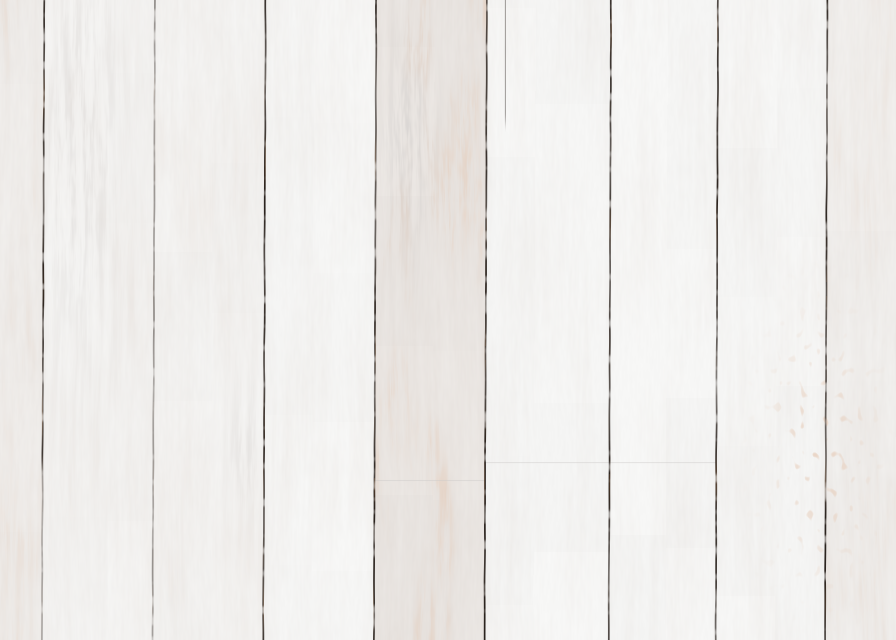
A Shadertoy shader for this texture:

```glsl
const int SEAMS = 8;
const vec3 WHITE = vec3(0.962, 0.962, 0.958);
const vec3 WARM = vec3(0.908, 0.888, 0.872);
const vec3 GREY = vec3(0.80, 0.79, 0.785);
const vec3 ORANGE = vec3(0.90, 0.79, 0.71);
const vec3 GAP = vec3(0.17, 0.14, 0.12);
const vec3 RUST = vec3(0.40, 0.28, 0.18);

float hash(vec2 p) {
    vec3 q = fract(p.xyx * vec3(0.1031, 0.1030, 0.0973));
    q += dot(q, q.yzx + 33.33);
    return fract((q.x + q.y) * q.z);
}

vec2 gradient(vec2 cell) {
    float a = 6.2832 * hash(cell);
    return vec2(cos(a), sin(a));
}

float gradientNoise(vec2 p) {
    vec2 i = floor(p), f = p - i;
    vec2 u = f * f * f * (f * (f * 6.0 - 15.0) + 10.0);
    vec2 e = vec2(1.0, 0.0);
    float low = mix(dot(gradient(i), f), dot(gradient(i + e), f - e), u.x);
    float high = mix(dot(gradient(i + e.yx), f - e.yx),
                     dot(gradient(i + e.xx), f - e.xx), u.x);
    return mix(low, high, u.y);
}

float fbm(vec2 p) {
    float sum = 0.0, amp = 1.0;
    for (int i = 0; i < 4; i++) {
        sum += amp * gradientNoise(p);
        p = p * 2.03 + 17.3;
        amp *= 0.55;
    }
    return sum;
}

// Horizontal position of a seam: even spacing, one wide board, slight lean
float seamX(float i, float y) {
    float shift = i < 4.5 ? -0.001 * i : 0.010 * exp2(5.0 - i);
    float wobble = 0.0007 * gradientNoise(vec2(i * 9.7, y * 22.0));
    return 0.0468 + 0.1245 * i + shift + 0.0037 * y + wobble;
}

// Antialiased coverage of a line of the given half width
float lineCover(float d, float halfWidth, float px) {
    return clamp((halfWidth - abs(d)) / px + 0.5, 0.0, 1.0);
}

// Broken, uneven darkness along a seam
float seamStrength(float i, float y) {
    float breaks = smoothstep(-0.45, 0.0, gradientNoise(vec2(i * 7.3 + 0.4, y * 75.0)));
    float slow = 0.85 + 0.5 * gradientNoise(vec2(i * 5.1, y * 9.0));
    float filled = i < 0.5 ? mix(0.4, 1.0, smoothstep(0.18, 0.21, y)) : 1.0;
    float faint = abs(i - 1.0) < 0.5 ? 0.5 : 1.0;
    return clamp(mix(0.45, 1.0, breaks) * slow * filled * faint, 0.0, 1.0);
}

// Soft elliptical stain
float stain(vec2 p, vec2 center, vec2 radius) {
    vec2 q = (p - center) / radius;
    return exp(-dot(q, q));
}

// Faint rectangular pieces within a board
float pieceTone(float s, float y, float board) {
    float column = step(0.35 + 0.3 * hash(vec2(board, 3.0)), s) + 2.0 * board;
    float row = floor(y * 6.0 + 3.0 * hash(vec2(column, 8.0)));
    return hash(vec2(column, row)) - 0.5;
}

void mainImage(out vec4 fragColor, in vec2 fragCoord) {
    float px = 1.0 / iResolution.x;
    vec2 p = fragCoord * px;

    // Board index and gaps
    float board = 0.0, gap = 0.0, rim = 0.0;
    for (int k = 0; k < SEAMS; k++) {
        float i = float(k);
        float d = p.x - seamX(i, p.y);
        float strength = seamStrength(i, p.y);
        board += step(0.0, d);
        gap = max(gap, strength * lineCover(d, 0.00095, px));
        rim = max(rim, strength * exp(-abs(d) / 0.0025));
    }
    float left = seamX(board - 1.0, p.y);
    float s = (p.x - left) / (seamX(board, p.y) - left);

    // Grain running along the boards
    vec2 w = p + vec2(0.006 * gradientNoise(p * vec2(9.0, 4.0) + board * 3.7), board * 2.3);
    float cloud = fbm(w * vec2(22.0, 5.0));
    float grain = fbm(w * vec2(120.0, 7.0));
    float fibre = gradientNoise(w * vec2(330.0, 60.0));

    // Base paint of each board
    float warmth[9] = float[9](0.60, 0.28, 0.30, 0.10, 0.95, 0.08, 0.06, 0.10, 0.50);
    float tint = warmth[int(board)];
    vec3 color = mix(WHITE, WARM, clamp(tint + 0.22 * cloud + 0.16 * grain, 0.0, 1.3));
    color += 0.009 * fibre + 0.010 * pieceTone(s, p.y, board);

    // Worn paint: grey and orange wood showing through
    float streak = smoothstep(-0.3, 0.6, grain + 0.5 * fibre);
    float greyWear = stain(p, vec2(0.457, 0.56), vec2(0.027, 0.13)) * step(3.5, board) * step(board, 4.5)
        + 0.6 * stain(p, vec2(0.09, 0.55), vec2(0.045, 0.25)) * step(0.5, board) * step(board, 1.5)
        + 0.5 * stain(p, vec2(0.275, 0.21), vec2(0.022, 0.08)) * step(board, 2.5);
    color = mix(color, GREY, 0.5 * greyWear * streak);
    color = mix(color, ORANGE, 0.55 * streak * tint * tint * smoothstep(-0.1, 0.7, cloud));
    float chips = smoothstep(0.28, 0.5, gradientNoise(p * vec2(110.0, 75.0)));
    color = mix(color, ORANGE, 0.7 * chips * stain(p, vec2(0.915, 0.21), vec2(0.05, 0.12)));

    // Butt joints and a short crack
    float jointY = 0.178 + 0.02 * step(4.5, board);
    float joint = lineCover(p.y - jointY, 0.0006, px) * step(3.5, board) * step(board, 6.5);
    float crack = lineCover(p.x - 0.564, 0.0005, px) * smoothstep(0.565, 0.59, p.y);
    color = mix(color, GREY, 0.45 * joint + 0.12 * rim);
    color = mix(color, GAP, 0.5 * crack);

    float rust = smoothstep(0.0, 0.5, gradientNoise(vec2(board, p.y * 14.0)));
    color = mix(color, mix(GAP, RUST, 0.6 * rust), gap);
    fragColor = vec4(clamp(color, 0.0, 1.0), 1.0);
}
```
